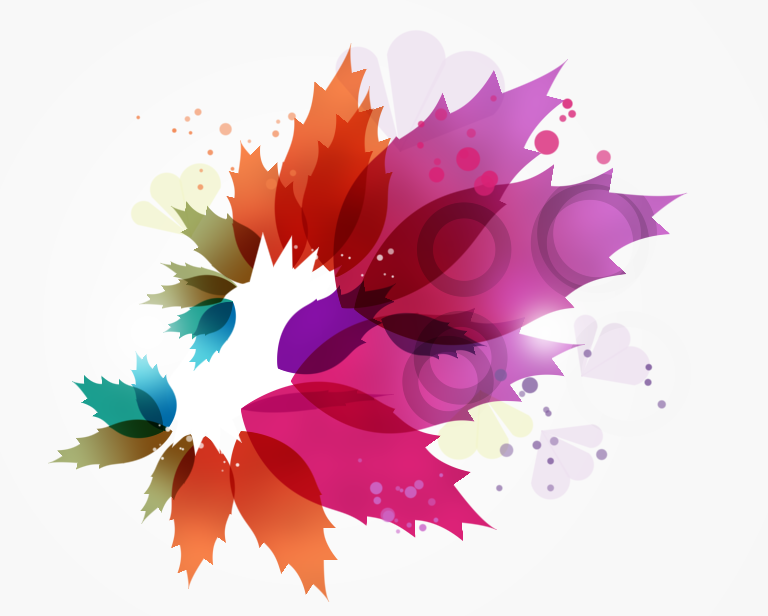
Write a WebGL 2 fragment shader that draws this background.

```glsl
#version 300 es
precision highp float;
uniform vec2 u_resolution;
out vec4 fragColor;

// Palette
const vec3 PAPER = vec3(.97);
const vec3 WHITE = vec3(1);
const vec3 RED = vec3(.82, .2, .12);
const vec3 ORANGE = vec3(.95, .5, .28);
const vec3 CRIMSON = vec3(.72, .1, .28);
const vec3 PINK = vec3(.85, .13, .46);
const vec3 ORCHID = vec3(.8, .42, .8);
const vec3 MAGENTA = vec3(.86, .32, .84);
const vec3 VIOLET = vec3(.5, .06, .62);
const vec3 MAUVE = vec3(.5, .36, .62);
const vec3 BROWN = vec3(.5, .3, .06);
const vec3 OLIVE = vec3(.66, .7, .46);
const vec3 TEAL = vec3(.1, .62, .56);
const vec3 CYAN = vec3(.3, .8, .86);
const vec3 BLUE = vec3(0, .42, .66);
const vec3 CREAM = vec3(.95, .96, .8);
const vec3 LILAC = vec3(.93, .88, .94);

// Tuning, lengths in hundredths of the canvas height
const float TOOTH_SIZE = .4;
const float TOOTH_RATE = 5.;
const float MOTTLE = .12;
const float RING_SHADE = .22;
const float DOTS = 16.;
const vec2 HEART_TOP = vec2(43, 45.3);
const vec2 HEART_LOW = vec2(33, 36);

float px; // pixel size
vec2 p;   // current point
vec3 col; // colour so far

vec2 hash2(vec2 v) {
  v = vec2(dot(v, vec2(127.1, 311.7)), dot(v, vec2(269.5, 183.3)));
  return fract(sin(v) * 43758.5);
}

float corner(vec2 c, vec2 f, vec2 o) { return dot(hash2(c + o) * 2. - 1., f - o); }

float gradientNoise(vec2 q) {
  vec2 c = floor(q), f = fract(q), u = f * f * (3. - 2. * f), e = vec2(1, 0);
  return mix(mix(corner(c, f, e.yy), corner(c, f, e.xy), u.x),
             mix(corner(c, f, e.yx), corner(c, f, e.xx), u.x), u.y);
}

float fill(float d) { return smoothstep(px, -px, d); }

vec2 polar(float a) { return vec2(cos(a), sin(a)); }

// Tapered capsule with radius ra at a and rb at b
float drop(vec2 a, vec2 b, float ra, float rb) {
  vec2 ab = b - a;
  float h = clamp(dot(p - a, ab) / dot(ab, ab), 0., 1.);
  return length(p - a - ab * h) - mix(ra, rb, h);
}

// Translucent toothed leaf from axis.xy to axis.zw; width = left, right bulge
void leaf(vec4 axis, vec2 width, vec3 root, vec3 tip) {
  vec2 dir = axis.zw - axis.xy, q = p - axis.xy;
  float len = length(dir);
  dir /= len;
  float t = dot(q, dir) / len, s = dot(q, vec2(-dir.y, dir.x)) / len;
  float u = clamp(t, 0., 1.), skew = t - .7 * abs(s) + .06 * sign(s);
  float body = 5.1 * pow(u, .9) * pow(1. - u, 1.6);
  float saw = fract(skew * TOOTH_RATE);
  saw *= saw * smoothstep(1., .94, saw) * step(skew, .8);
  float w = (s > 0. ? width.x : width.y) * (body + TOOTH_SIZE * smoothstep(.4, .75, t) * saw);
  float cover = fill((abs(s) - w) * len) * step(0., t) * step(t, 1.);
  vec3 tint = mix(root, tip, smoothstep(.1, .85, t));
  tint *= 1. + MOTTLE * gradientNoise(p * .12 + axis.zw);
  col *= mix(WHITE, tint, cover);
}

void glow(vec2 c, float r, vec3 tint, float power) {
  vec2 d = (p - c) / r;
  col = mix(col, tint, power * exp(-dot(d, d)));
}

// Pale drops fanned around a root
void fan(vec2 root, float start, float size, vec3 tint) {
  for (float i = 0.; i < 3.; i++) {
    vec2 end = root + 2.5 * size * polar(start + .65 * i);
    col = mix(col, tint, .75 * fill(drop(root, end, .1, size * (1. - .2 * i))));
  }
}

void dots(vec2 c, vec2 spread, float r, vec3 tint) {
  for (float i = 0.; i < DOTS; i++) {
    vec2 at = hash2(vec2(i, c.x)), size = hash2(vec2(c.y, i));
    float d = length(p - c - (at - .5) * spread) - r * mix(.25, 1., pow(size.x, 3.));
    col = mix(col, tint, fill(d) * mix(.5, .9, size.y));
  }
}

void main() {
  px = 100. / u_resolution.y;
  p = gl_FragCoord.xy * px;
  col = PAPER;
  // Backdrop light and pale drops
  glow(vec2(50, 48), 42., WHITE, .8);
  fan(vec2(31, 61.7), 1.4, 3.4, CREAM);
  fan(vec2(78, 36.5), -2., 3.4, CREAM);
  fan(vec2(88, 30), -1.4, 3.2, LILAC);
  fan(vec2(94.5, 39), .2, 3.2, LILAC);
  fan(vec2(65, 75.5), .75, 6., LILAC);
  // Warm and olive leaves
  leaf(vec4(48.9, 55, 57, 93), vec2(.18, .19), RED, ORANGE);
  leaf(vec4(54.6, 55, 60, 86), vec2(.24, .2), RED, ORANGE);
  leaf(vec4(45, 54, 39, 77.2), vec2(.2, .3), RED, ORANGE);
  leaf(vec4(44, 54, 27.7, 66.6), vec2(.18, .24), BROWN, OLIVE);
  leaf(vec4(39, 52.8, 22.5, 50.6), vec2(.1, .2), BROWN, OLIVE);
  leaf(vec4(39, 52.8, 26, 57.3), vec2(.15, .12), OLIVE, OLIVE);
  leaf(vec4(39.1, 30, 53.4, 2.3), vec2(.23, .2), RED, ORANGE);
  leaf(vec4(33.4, 29.2, 30.6, 4.4), vec2(.23, .18), RED, ORANGE);
  leaf(vec4(31, 29.5, 23, 15), vec2(.18, .15), BROWN, OLIVE);
  leaf(vec4(28, 30, 7.8, 24.8), vec2(.15, .17), BROWN, OLIVE);
  // White heart with two crowns of spikes
  float heart = drop(HEART_LOW, HEART_TOP, 6., 9.3);
  for (float i = 0.; i < 4.; i++) {
    vec2 up = polar(.75 + .28 * i), down = polar(.4 * i - 2.1);
    heart = min(heart, drop(HEART_TOP + up * 8., HEART_TOP + up * 17., 2.6, 0.));
    heart = min(heart, drop(HEART_LOW + down * 4., HEART_LOW + down * 10., 1.8, 0.));
  }
  col = mix(col, WHITE, fill(heart));
  // Cool leaves
  leaf(vec4(26.5, 30, 11.7, 38.1), vec2(.22, .25), TEAL, TEAL);
  leaf(vec4(26.9, 30, 22, 43), vec2(.2, .25), BLUE, CYAN);
  leaf(vec4(37.8, 51.1, 26.5, 46), vec2(.27, .16), TEAL, TEAL);
  leaf(vec4(37.8, 51, 31.4, 39.7), vec2(.18, .25), BLUE, CYAN);
  // Large pink and purple leaves
  leaf(vec4(55.5, 50, 92.2, 90.4), vec2(.23, .16), CRIMSON, ORCHID);
  leaf(vec4(57.5, 49.8, 111.6, 68.7), vec2(.22, .21), CRIMSON, ORCHID);
  leaf(vec4(47.2, 38.1, 95, 44.1), vec2(.18, .22), PINK, ORCHID);
  leaf(vec4(61.9, 48.2, 79, 43.8), vec2(.13, .24), MAUVE, MAUVE);
  leaf(vec4(39.1, 33.6, 80.6, 14), vec2(.24, .19), PINK, PINK);
  leaf(vec4(39.1, 33.6, 64, 36), vec2(.07, .05), MAGENTA, MAGENTA);
  leaf(vec4(45.1, 40.2, 64.3, 54), vec2(.24, .22), VIOLET, VIOLET);
  // Faint discs, strongest on saturated colour
  for (float i = 0.; i < 6.; i++) {
    vec2 h = hash2(vec2(i, 4));
    float d = abs(length(p - vec2(82, 58) - (h - .5) * 42.) - 5. - 4. * h.x);
    col *= 1. - RING_SHADE * smoothstep(1.4, 1.2, d) * (1. - col.g);
  }
  // Highlights
  glow(vec2(84.5, 51.5), 6.5, MAGENTA, .65 * (1. - col.g));
  glow(vec2(88.5, 46), 4.5, WHITE, .75);
  glow(vec2(23.5, 46), 6., WHITE, .7);
  // Scattered dots
  dots(vec2(35, 77), vec2(26, 16), 1.1, ORANGE);
  dots(vec2(83, 75.5), vec2(32, 18), 2., PINK);
  dots(vec2(93.6, 35), vec2(30), 2., MAUVE);
  dots(vec2(65, 19.4), vec2(15, 12), 1.2, ORCHID);
  dots(vec2(53, 56.8), vec2(24, 10), .7, WHITE);
  dots(vec2(33, 27.5), vec2(16, 8), .6, WHITE);
  fragColor = vec4(col, 1);
}
```
